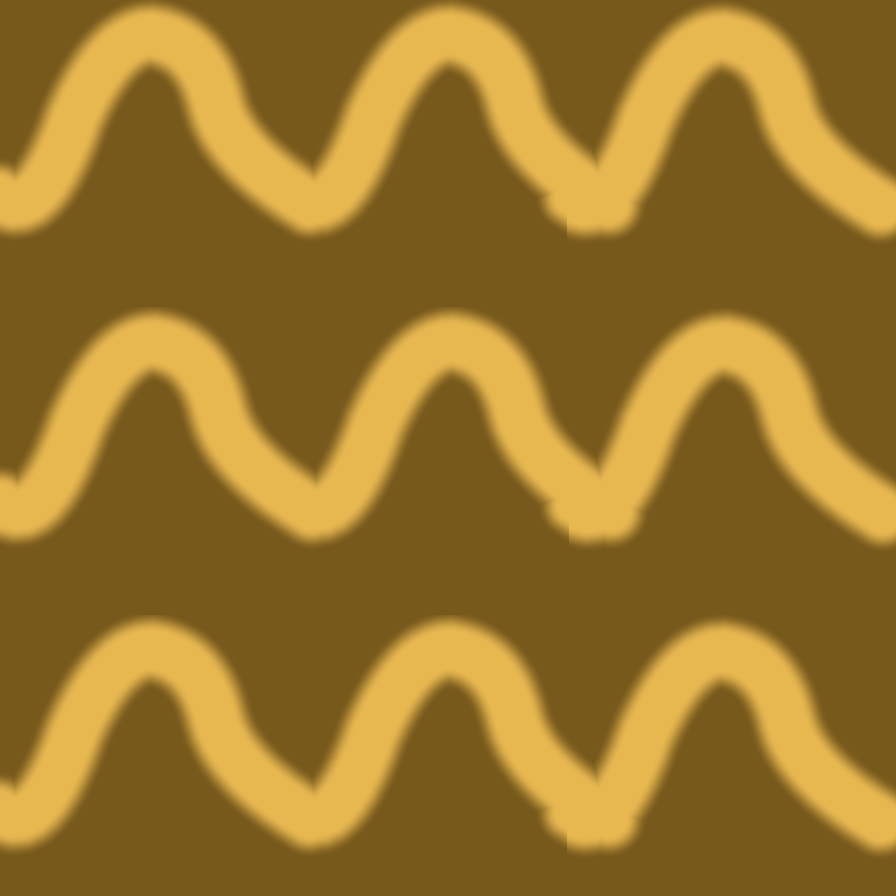
A WebGL 1 fragment shader for this pattern:

```glsl
precision mediump float;

uniform vec2 u_resolution;

const vec3 BROWN = vec3(0.47, 0.35, 0.11);
const vec3 GOLD = vec3(0.905, 0.717, 0.314);
const float TILES = 3.0;
const float ROW_PITCH = 1.029;
const float CREST_DEPTH = 0.117;
const float HALF_WIDTH = 0.096;
const float EDGE_BLUR = 0.036;
const float SEAM_INSET = 0.016;

float segmentDistance(vec2 p, vec2 a, vec2 b) {
  vec2 ab = b - a;
  float t = clamp(dot(p - a, ab) / dot(ab, ab), 0.0, 1.0);
  return length(p - a - ab * t);
}

vec2 bezier(vec2 a, vec2 control, vec2 b, float t) {
  return mix(mix(a, control, t), mix(control, b, t), t);
}

float arcDistance(vec2 p, vec2 a, vec2 control, vec2 b) {
  float nearest = 10.0;
  vec2 previous = a;
  for (int i = 1; i <= 10; i++) {
    vec2 next = bezier(a, control, b, float(i) / 10.0);
    nearest = min(nearest, segmentDistance(p, previous, next));
    previous = next;
  }
  return nearest;
}

// One wave: crest at y = 0, depth grows downwards
float waveDistance(vec2 p) {
  vec2 start = vec2(0.008, 0.539);
  vec2 rise = vec2(0.266, 0.270);
  vec2 crest = vec2(0.523, 0.0);
  vec2 fall = vec2(0.738, 0.234);
  vec2 end = vec2(1.051, 0.566);
  float d = arcDistance(p, start, vec2(0.137, 0.645), rise);
  d = min(d, arcDistance(p, rise, vec2(0.387, 0.0), crest));
  d = min(d, arcDistance(p, crest, vec2(0.688, 0.023), fall));
  d = min(d, arcDistance(p, fall, vec2(0.781, 0.402), end));
  // Slight step in the outline at the left seam
  return d + SEAM_INSET * (1.0 - step(0.0, p.x));
}

// Uneven spacing of columns and rows
vec2 waveShift(float column, float row) {
  float lastColumn = step(1.5, column);
  float middleRow = 1.0 - min(abs(row - 1.0), 1.0);
  return vec2(-0.014 - 0.088 * lastColumn + 0.008 * middleRow,
              0.008 * lastColumn);
}

void main() {
  vec2 uv = gl_FragCoord.xy / u_resolution;
  vec2 p = vec2(uv.x, 1.0 - uv.y) * TILES;
  float row = floor(p.y / ROW_PITCH);
  p.y -= row * ROW_PITCH + CREST_DEPTH;

  // Neighbouring waves overlap at the valleys
  float d = 10.0;
  for (int i = 0; i < 3; i++) {
    float column = float(i);
    vec2 origin = vec2(column, 0.0) + waveShift(column, row);
    d = min(d, waveDistance(p - origin));
  }

  float ink = 1.0 - smoothstep(HALF_WIDTH - EDGE_BLUR, HALF_WIDTH + EDGE_BLUR, d);
  gl_FragColor = vec4(mix(BROWN, GOLD, ink), 1.0);
}
```
